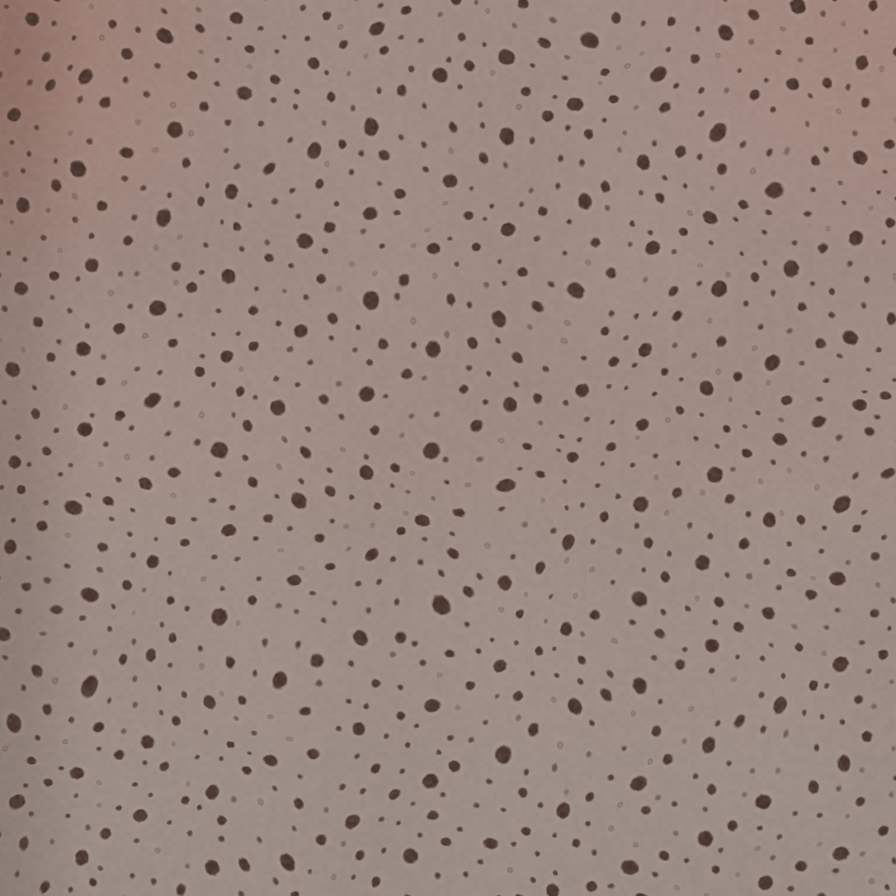
Reproduce this pattern procedurally as a three.js fragment shader.

```glsl
varying vec2 vUv;

float hash(vec2 p) {
  return fract(sin(dot(p, vec2(127.1, 311.7))) * 43758.5453);
}

float noise(vec2 p) {
  vec2 i = floor(p), f = fract(p);
  f = f * f * (3.0 - 2.0 * f);
  return mix(mix(hash(i), hash(i + vec2(1.0, 0.0)), f.x),
             mix(hash(i + vec2(0.0, 1.0)), hash(i + vec2(1.0, 1.0)), f.x), f.y);
}

// Dot radius in cells: every eighth cell is large, up to two are medium
float dotRadius(vec2 cell) {
  float kind = floor(mod(cell.x + 3.0 * cell.y, 8.0) + 0.5);
  float chance = hash(cell + 7.3);
  float vary = 0.88 + 0.24 * hash(cell + 19.1);
  if (kind < 0.5 || kind > 7.5) return 0.258 * vary;
  if (abs(kind - 4.0) < 0.5) return 0.178 * vary;
  if (abs(kind - 6.0) < 0.5 && chance < 0.75) return 0.165 * vary;
  return 0.092 * vary;
}

// x: ink coverage, y: pale halo around the dots
vec2 dots(vec2 p) {
  vec2 result = vec2(0.0);
  vec2 base = floor(p);
  for (int y = -1; y <= 1; y++) {
    for (int x = -1; x <= 1; x++) {
      vec2 cell = base + vec2(float(x), float(y));
      vec2 jitter = vec2(hash(cell), hash(cell + 41.7)) - 0.5;
      vec2 d = p - cell - 0.5 - 0.52 * jitter;
      float radius = dotRadius(cell);
      float dist = length(d) + 0.045 * (noise(p * 9.0) - 0.5);
      float ink = 1.0 - smoothstep(radius - 0.055, radius + 0.055, dist);

      // Small dots vary in strength, and the faintest are hollow
      if (radius < 0.12) {
        float strength = hash(cell + 63.2);
        ink *= mix(0.35, 0.9, smoothstep(0.1, 0.5, strength));
        if (strength < 0.18) ink *= smoothstep(-0.03, 0.08, dist);
      }
      float halo = exp(-pow((dist - radius - 0.1) / 0.06, 2.0));
      result = max(result, vec2(ink, halo * radius * 4.0));
    }
  }
  return result;
}

void main() {
  // Ground: warm at the top corners, cooler below, shaded at the left
  vec3 color = vec3(0.622, 0.551, 0.521);
  color += vec3(-0.008, 0.002, 0.009) * (1.0 - smoothstep(0.0, 0.6, vUv.y));
  float leftCorner = 1.0 - smoothstep(0.0, 0.4, length(vUv - vec2(0.0, 0.95)));
  float rightCorner = 1.0 - smoothstep(0.0, 0.45, length(vUv - vec2(1.0)));
  color += vec3(0.0, -0.055, -0.065) * leftCorner;
  color += vec3(0.015, -0.025, -0.03) * rightCorner;
  color -= 0.055 * (1.0 - smoothstep(0.0, 0.11, vUv.x));
  color += 0.018 * (noise(vUv * 7.0) - 0.5);
  color += 0.02 * (noise(vUv * 190.0) - 0.5);

  // Turned, gently warped dot field
  vec2 p = mat2(0.94, 0.342, -0.342, 0.94) * vUv * 32.5;
  p += 0.9 * vec2(noise(p * 0.3), noise(p * 0.3 + 37.0));
  vec2 ink = dots(p);
  color += 0.016 * ink.y * (1.0 - ink.x);
  vec3 inkColor = vec3(0.305, 0.228, 0.2) + 0.07 * (noise(vUv * 260.0) - 0.5);
  gl_FragColor = vec4(mix(color, inkColor, ink.x), 1.0);
}
```
